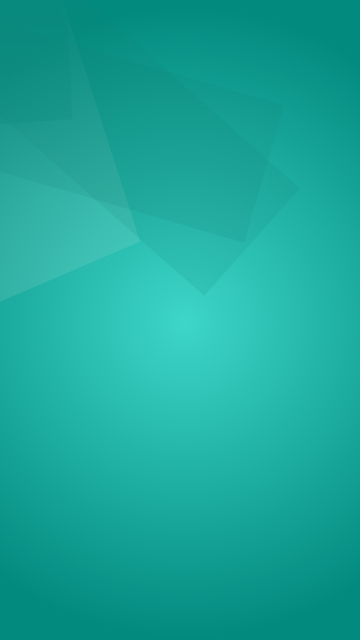
A Shadertoy shader for this background:

```glsl
// Teal radial glow with translucent overlapping panels in the upper left.
#define GLOW_CENTER vec2(0.514, 0.895)
#define GLOW_RADIUS 0.87
#define GLOW_COLOR vec3(0.240, 0.840, 0.788)
#define RIM_COLOR vec3(0.012, 0.543, 0.497)
#define SHADE_COLOR vec3(0.07, 0.50, 0.45)
#define LIGHT_COLOR vec3(0.88, 0.93, 0.88)
#define SHADE_ALPHA 0.14
#define CORNER_ALPHA 0.13
#define LIGHT_ALPHA 0.12
#define CANVAS_RATIO (16.0 / 9.0)

float cross2(vec2 a, vec2 b) {
    return a.x * b.y - a.y * b.x;
}

// Smooth coverage of a parallelogram given one corner and its two neighbours.
float panel(vec2 p, vec2 corner, vec2 endA, vec2 endB) {
    vec2 a = endA - corner, b = endB - corner, d = p - corner;
    float area = cross2(a, b);
    float s = cross2(d, b) / area;
    float t = cross2(a, d) / area;
    float inside = abs(area) * min(min(s, 1.0 - s) / length(b),
                                   min(t, 1.0 - t) / length(a));
    float pixel = 1.0 / iResolution.x;
    return smoothstep(-0.7 * pixel, 0.7 * pixel, inside);
}

void mainImage(out vec4 fragColor, in vec2 fragCoord) {
    // Canvas widths, measured downwards from the top left.
    vec2 p = fragCoord / iResolution.xy;
    p = vec2(p.x, (1.0 - p.y) * CANVAS_RATIO);

    // Radial backdrop
    float fade = clamp(distance(p, GLOW_CENTER) / GLOW_RADIUS, 0.0, 1.0);
    vec3 color = mix(GLOW_COLOR, RIM_COLOR, fade);

    // Pale panel, stronger towards its lower end
    float pale = panel(p, vec2(0.389, 0.671), vec2(0.131, -0.134), vec2(-0.233, 0.938));
    color = mix(color, LIGHT_COLOR, pale * LIGHT_ALPHA * mix(0.3, 1.0, smoothstep(0.0, 0.6, p.y)));

    // Two large shaded panels
    float steep = panel(p, vec2(0.567, 0.822), vec2(0.833, 0.523), vec2(-0.500, -0.123));
    float shallow = panel(p, vec2(0.678, 0.674), vec2(0.789, 0.292), vec2(-0.200, 0.419));
    color = mix(color, SHADE_COLOR, steep * SHADE_ALPHA);
    color = mix(color, SHADE_COLOR, shallow * SHADE_ALPHA);

    // Two nested panels in the corner
    float outer = panel(p, vec2(0.201, 0.331), vec2(0.185, -0.050), vec2(-0.200, 0.359));
    float inner = panel(p, vec2(0.181, 0.185), vec2(0.170, -0.050), vec2(-0.200, 0.238));
    color = mix(color, RIM_COLOR * 0.97, outer * CORNER_ALPHA * 1.5);
    color = mix(color, RIM_COLOR * 0.97, inner * CORNER_ALPHA);

    fragColor = vec4(color, 1.0);
}
```
